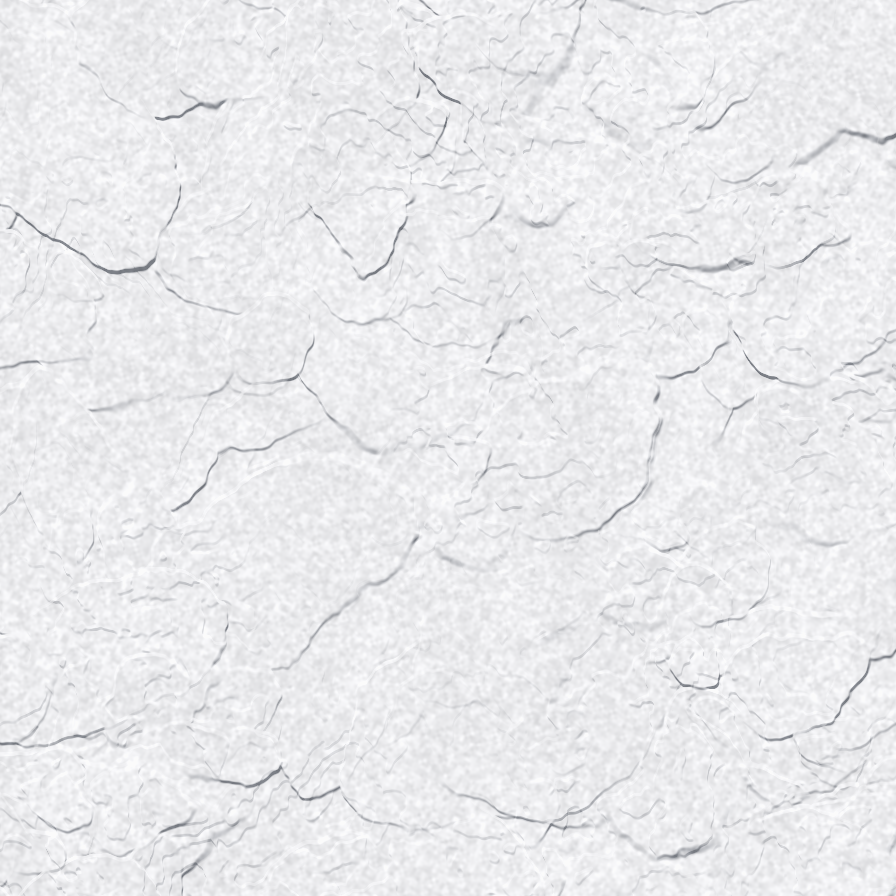
A Shadertoy shader for this texture:

```glsl
// White trowelled plaster: overlapping tilted dabs with ragged rims form a
// height field, which is lit from above so that lower rims cast thin grey
// creases. Wrinkled patches and a fine grain break up the smooth areas.

const vec3 PLASTER = vec3(0.926, 0.927, 0.936);
const vec3 SHADOW = vec3(0.47, 0.485, 0.515);
const vec2 LIGHT_DIR = vec2(-0.24, 0.97);
const float SLOPE_STEP = 0.0016;    // half distance of the slope probe
const float SHARP_RIM = 0.003;      // rim widths, canvas units
const float SOFT_RIM = 0.011;
const float WARP = 0.085;           // raggedness of the outlines
const float RIDGE = 0.1;            // raised lip along each rim
const float WRINKLE = 0.2;
const float CREASE_FAINT = 1.25;    // shade of shallow and of deep steps
const float CREASE_DEEP = 1.7;
const float HIGHLIGHT = 0.22;
const float HIGHLIGHT_MAX = 0.032;
const float GRAIN = 0.072;
const float UNEVEN = 0.026;
const int LAYERS = 3;

vec3 hash3(vec2 p) {
    vec3 q = fract(p.xyx * vec3(0.1031, 0.1030, 0.0973));
    q += dot(q, q.yxz + 33.33);
    return fract((q.xxy + q.yzz) * q.zyx);
}

mat2 rotation(float angle) {
    float c = cos(angle), s = sin(angle);
    return mat2(c, s, -s, c);
}

float noise(vec2 p) {
    vec2 i = floor(p), f = fract(p);
    f = f * f * (3.0 - 2.0 * f);
    float low = mix(hash3(i).x, hash3(i + vec2(1, 0)).x, f.x);
    float high = mix(hash3(i + vec2(0, 1)).x, hash3(i + vec2(1, 1)).x, f.x);
    return mix(low, high, f.y);
}

float fbm(vec2 p) {
    float sum = 0.0, amp = 0.5;
    for (int i = 0; i < 5; i++) {
        sum += amp * noise(p);
        p = rotation(0.6) * p * 2.03 + 17.1;
        amp *= 0.54;
    }
    return sum / 1.037;
}

// Lays one grid of elliptical dabs over the height h.
float layDabs(float h, vec2 p, float cells, float rim, float cover) {
    vec2 g = p * cells;
    vec2 home = floor(g);
    for (int y = -1; y <= 1; y++)
    for (int x = -1; x <= 1; x++) {
        vec2 id = home + vec2(x, y);
        vec3 a = hash3(id + cells * 7.0);
        vec3 b = hash3(id + cells * 7.0 + 57.3);
        if (b.z > cover) continue;
        vec2 local = rotation(a.z * 6.2832) * (g - id - a.xy);
        float radius = mix(0.5, 0.98, b.x);
        float aspect = mix(0.45, 0.9, fract(b.x * 7.0));
        vec2 q = local / (radius * vec2(1.0, aspect));
        float inside = (1.0 - length(q)) * radius * aspect / cells;
        if (inside <= 0.0) continue;
        float top = 0.75 * b.y + 0.35 * q.x + RIDGE * exp(-inside / 0.006);
        h = mix(h, max(h, top), smoothstep(0.0, rim, inside));
    }
    return h;
}

float plasterHeight(vec2 p) {
    // Ragged outlines and rims that alternate between crisp and smeared
    vec2 w = p + WARP * (vec2(fbm(p * 7.0), fbm(p * 7.0 + 41.7)) - 0.5);
    float smear = smoothstep(0.45, 0.85, noise(p * 9.0 + 3.7));
    float rim = mix(SHARP_RIM, SOFT_RIM, smear);
    float patchy = smoothstep(0.38, 0.68, noise(p * 5.0 + 11.3));

    // Large, medium and small dabs; the small ones gather in patches
    float h = 0.0, cells = 4.8;
    for (int i = 0; i < LAYERS; i++) {
        float cover = i < 2 ? 0.9 : 0.7;
        float laid = layDabs(h, rotation(float(i) * 0.8 + 0.3) * w + 5.0, cells, rim, cover);
        h = i < 2 ? laid : mix(h, laid, 0.25 + 0.6 * patchy);
        cells *= 1.85;
    }

    // Terraced wrinkles
    float level = fbm(w * 8.0 + 23.0) * 9.0 - 4.5;
    float terrace = floor(level) + smoothstep(0.86, 1.0, fract(level));
    return h + WRINKLE * mix(0.22, 1.0, patchy) * terrace;
}

void mainImage(out vec4 fragColor, in vec2 fragCoord) {
    vec2 p = fragCoord / iResolution.y;

    // Slope towards the light: positive faces down and lies in shade
    vec2 probe = LIGHT_DIR * SLOPE_STEP;
    float slope = plasterHeight(p + probe) - plasterHeight(p - probe);
    float shade = max(slope, 0.0);
    float crease = min(CREASE_FAINT * shade + CREASE_DEEP * shade * shade, 0.95);
    float glow = min(HIGHLIGHT * max(-slope, 0.0), HIGHLIGHT_MAX);

    // Fine sandy grain and a faint broad unevenness
    float grain = noise(p * 165.0) + noise(rotation(0.5) * p * 250.0 + 9.0) - 1.0;
    float uneven = noise(p * 14.0 + 31.0) - 0.5;

    vec3 color = mix(PLASTER, SHADOW, crease);
    color += glow + GRAIN * grain + UNEVEN * uneven;
    fragColor = vec4(clamp(color, 0.0, 0.985), 1.0);
}
```
